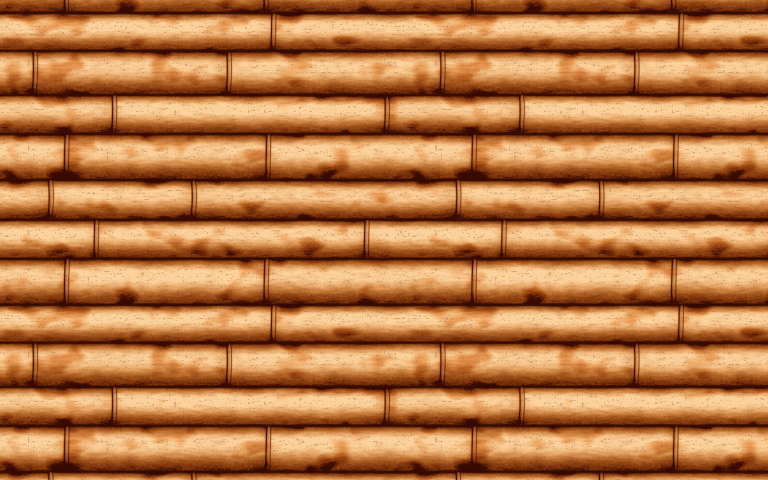
Reproduce this texture procedurally as a WebGL 1 fragment shader.

```glsl
precision highp float;
uniform vec2 u_resolution;

float hash(vec2 p) {
  return fract(sin(dot(p, vec2(127.1, 311.7))) * 43758.5);
}

float cornerSlope(vec2 cell, vec2 offset, float period) {
  float angle = 6.2832 * hash(vec2(mod(cell.x, period), cell.y));
  return dot(vec2(cos(angle), sin(angle)), offset);
}

// Gradient noise that wraps along x after `period` cells
float noise(vec2 p, float period) {
  vec2 i = floor(p), f = fract(p);
  vec2 w = f * f * f * (f * (f * 6.0 - 15.0) + 10.0);
  vec2 e = vec2(1.0, 0.0);
  float low = mix(cornerSlope(i, f, period), cornerSlope(i + e, f - e, period), w.x);
  float high = mix(cornerSlope(i + e.yx, f - e.yx, period),
                   cornerSlope(i + 1.0, f - 1.0, period), w.x);
  return mix(low, high, w.y);
}

// Thin soft line around zero
float stroke(float d, float width) {
  return exp(-d * d / (width * width));
}

vec3 bambooRamp(float tone) {
  vec3 c = mix(vec3(0.22, 0.04, 0.01), vec3(0.53, 0.23, 0.05), smoothstep(0.0, 0.25, tone));
  c = mix(c, vec3(0.72, 0.42, 0.17), clamp(tone * 4.0 - 1.0, 0.0, 1.0));
  c = mix(c, vec3(0.89, 0.63, 0.38), clamp(tone * 4.0 - 2.0, 0.0, 1.0));
  return mix(c, vec3(0.985, 0.82, 0.61), clamp(tone * 4.0 - 3.0, 0.0, 1.0));
}

void main() {
  float px = 1.0 / u_resolution.y;
  vec2 tile = vec2(0.849, 0.608);
  vec2 p = gl_FragCoord.xy * px;
  vec2 q = mod(vec2(p.x, 0.973 - p.y), tile);

  // Each cane: height, then the positions of its two joints
  vec3 canes[7];
  canes[0] = vec3(0.079, 0.569, 0.569);
  canes[1] = vec3(0.092, 0.073, 0.477);
  canes[2] = vec3(0.081, 0.238, 0.806);
  canes[3] = vec3(0.096, 0.138, 0.558);
  canes[4] = vec3(0.083, 0.106, 0.404);
  canes[5] = vec3(0.081, 0.200, 0.763);
  canes[6] = vec3(0.096, 0.138, 0.554);

  // Find the cane under this point
  vec3 cane = canes[0];
  float row = 0.0, top = 0.0, edge = 0.0;
  for (int i = 0; i < 7; i++) {
    if (q.y >= edge) {
      cane = canes[i];
      row = float(i);
      top = edge;
    }
    edge += canes[i].x;
  }
  float y = q.y - top;
  float v = y / cane.x;

  // Signed distance to the nearest joint, slightly bowed
  float bow = (hash(vec2(row, 4.0)) - 0.3) * 0.016 * (v - 0.5) * (v - 0.5);
  float x = q.x + bow + 0.002 * (v - 0.5);
  float fromA = mod(x - cane.y, tile.x);
  float fromB = mod(x - cane.z, tile.x);
  float left = min(fromA, fromB);
  float right = tile.x - max(fromA, fromB);
  float d = left < right ? left : -right;
  float segment = hash(vec2(row, fromA < fromB ? cane.y : cane.z));

  // Round shading, lit from above
  float along = q.x / tile.x;
  float wobble = noise(vec2(along * 12.0, row * 7.3), 12.0);
  float s = v + 0.05 * wobble;
  float tone = smoothstep(-0.08, 0.3, s) * (1.0 - 0.85 * smoothstep(0.4, 1.0, s));
  tone += (segment - 0.5) * 0.08;

  // Stains, fibres and specks
  float stain = noise(vec2(along * 9.0, v * 1.6 + row * 13.7), 9.0)
              + 0.5 * noise(vec2(along * 24.0, v * 3.5 + row * 19.3), 24.0);
  float fibre = noise(vec2(along * 36.0, v * 15.0 + row * 31.1), 36.0);
  float grain = noise(vec2(along * 150.0, v * 26.0 + row * 43.9), 150.0);
  float scorch = smoothstep(0.1, 0.6, stain);
  tone += 0.08 * stain - 0.32 * scorch + 0.1 * fibre + 0.09 * grain;

  // Joint: shadow, pale ridge and two dark rims
  tone -= (d < 0.0 ? 0.22 : 0.12) * exp(-abs(d) / 0.014);
  float ridge = stroke(d - 0.001, 0.0028);
  tone += 0.18 * ridge * (1.0 - v);
  float rimWidth = max(0.0019, 0.7 * px);
  tone *= 1.0 - 0.88 * stroke(d + 0.0035, rimWidth);
  tone *= 1.0 - 0.6 * stroke(d - 0.0052, rimWidth * 0.8);

  vec3 color = bambooRamp(clamp(tone, 0.0, 1.0));
  color = mix(color, color * vec3(1.03, 0.92, 0.78), scorch * 0.7);
  float weathering = 0.45 * ridge + 0.35 * smoothstep(0.22, 0.5, grain - fibre * 0.4);
  color = mix(color, vec3(0.56, 0.35, 0.22), weathering * smoothstep(0.1, 0.4, tone));

  // Dark gap between canes, closing where joints flare
  float inset = min(y, cane.x - y) + 0.0022 * stroke(d, 0.007) + 0.0015 * wobble;
  float gap = 1.0 - smoothstep(0.0008, 0.0042 + 0.5 * px, inset);
  color = mix(color, vec3(0.2, 0.04, 0.01), gap * 0.95);

  gl_FragColor = vec4(color, 1.0);
}
```
